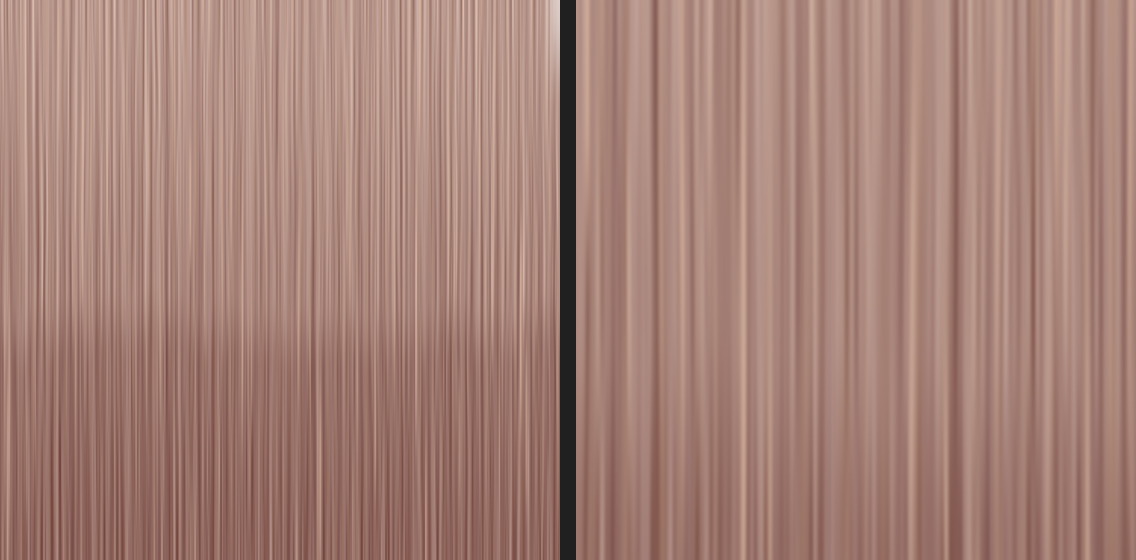
Left: the whole. Right: its middle third, enlarged.
Reproduce this texture procedurally as a Shadertoy shader.

```glsl
// Straight rose-brown hair: fine vertical strands, pale above and darker below.

const vec3 DARK_ROSE = vec3(0.490, 0.320, 0.290);
const vec3 PALE_ROSE = vec3(0.790, 0.670, 0.622);
const vec3 CREAM = vec3(0.880, 0.745, 0.660);
const vec3 WARM_TINT = vec3(0.006, 0.003, -0.012);
const vec3 SHEEN = vec3(0.93, 0.90, 0.89);

const float TONE_BOTTOM = 0.24;
const float TONE_LOW = 0.38;
const float TONE_MID = 0.57;
const float TONE_TOP = 0.78;
const float BAND_HEIGHT = 0.41;   // where the pale part meets the dark part
const float BAND_SOFTNESS = 0.065;
const float LOCK_CONTRAST = 0.10;
const float HAIR_CONTRAST = 0.29;
const float FINE_CONTRAST = 0.19;
const float DARK_GLINT = 0.27;
const float BRIGHT_GLINT = 0.68;
const float STRAND_SWAY = 0.0012;
const int GLINT_LAYERS = 3;

float hash(vec2 p) {
    vec3 q = fract(vec3(p.xyx) * 0.1031);
    q += dot(q, q.yzx + 33.33);
    return fract((q.x + q.y) * q.z);
}

// Smooth value noise in -1..1
float noise(vec2 p) {
    vec2 cell = floor(p);
    vec2 f = fract(p);
    f = f * f * (3.0 - 2.0 * f);
    float low = mix(hash(cell), hash(cell + vec2(1.0, 0.0)), f.x);
    float high = mix(hash(cell + vec2(0.0, 1.0)), hash(cell + vec2(1.0, 1.0)), f.x);
    return 2.0 * mix(low, high, f.y) - 1.0;
}

// Noise without broad drift: neighbours across the strands are subtracted
float strandNoise(vec2 p) {
    return 0.7 * (noise(p) - noise(p + vec2(1.0, 0.0)));
}

// Tone of the broad light, with a ragged edge between the two parts
float broadTone(vec2 p) {
    float ragged = 0.015 * noise(vec2(p.x * 9.0, 3.0)) + 0.03 * noise(vec2(p.x * 90.0, 8.0));
    float band = smoothstep(-BAND_SOFTNESS, BAND_SOFTNESS, p.y - BAND_HEIGHT + ragged);
    float lower = mix(TONE_BOTTOM, TONE_LOW, smoothstep(0.0, BAND_HEIGHT, p.y));
    float upper = mix(TONE_MID, TONE_TOP, smoothstep(BAND_HEIGHT, 1.0, p.y));
    return mix(lower, upper, band);
}

// Long streaks in several widths; the finest are shorter
float strands(vec2 p) {
    float locks = strandNoise(p * vec2(110.0, 1.2) + 11.0);
    float hairs = strandNoise(p * vec2(215.0, 1.8) + 47.0);
    float fine = strandNoise(p * vec2(370.0, 6.0) + 83.0);
    return LOCK_CONTRAST * locks + HAIR_CONTRAST * hairs + FINE_CONTRAST * fine;
}

// Sparse tapered streaks: x is bright, y is dark
vec2 glints(vec2 p) {
    vec2 sum = vec2(0.0);
    for (int i = 0; i < GLINT_LAYERS; i++) {
        float layer = float(i);
        float columns = 22.0 + 15.0 * layer;
        float column = floor(p.x * columns);
        vec2 seed = vec2(column, 19.0 * layer + 5.0);
        float center = (column + mix(0.2, 0.8, hash(seed))) / columns;
        float middle = hash(seed + 31.0);
        float reach = mix(0.15, 0.45, hash(seed + 57.0));
        float taper = 1.0 - smoothstep(0.2, 1.0, abs(p.y - middle) / reach);
        float width = mix(0.0014, 0.0023, hash(seed + 71.0));
        float across = (p.x - center) / width;
        float streak = exp(-across * across) * taper * mix(0.3, 1.0, hash(seed + 93.0));
        float bright = step(0.45, hash(seed + 113.0));
        sum += streak * vec2(bright, 1.0 - bright);
    }
    return min(sum, 1.0);
}

void mainImage(out vec4 fragColor, in vec2 fragCoord) {
    vec2 uv = fragCoord / iResolution.xy;

    // Strands sway a little more towards the top
    vec2 p = uv;
    p.x += STRAND_SWAY * mix(0.2, 1.0, uv.y) * noise(uv * vec2(24.0, 5.0) + 5.0);

    // Strand shading over the broad light
    vec2 glint = glints(p);
    float tone = broadTone(p) + strands(p) - DARK_GLINT * glint.y;
    vec3 color = mix(DARK_ROSE, PALE_ROSE, clamp(tone, -0.12, 1.2));
    color += WARM_TINT * strandNoise(p * vec2(190.0, 3.0) + 131.0);

    // Cream highlights
    color = mix(color, CREAM, BRIGHT_GLINT * glint.x);

    // Pale sheen in the upper right corner
    float corner = smoothstep(0.965, 1.0, uv.x) * smoothstep(0.8, 1.0, uv.y);
    color = mix(color, SHEEN, 0.7 * corner);

    fragColor = vec4(clamp(color, 0.0, 1.0), 1.0);
}
```
